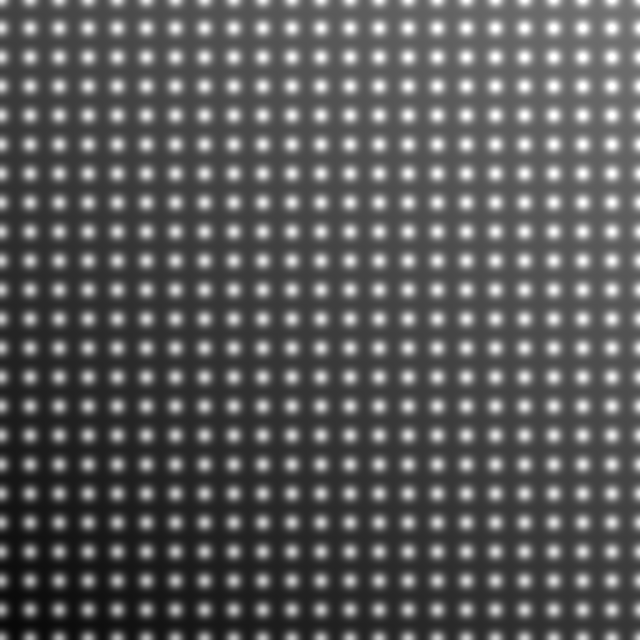
Write a Shadertoy shader that draws this pattern.

```glsl
// A square grid of soft glowing dots over a diagonal grey ramp.
// Each dot is a Gaussian spot plus a faint cosine halo; the ramp brightens
// from the lower left to the upper right and is added to the dots.

const float TAU = 6.2831853;
const float REPEATS = 22.0;             // cells across and down
const vec2 GRID_SHIFT = vec2(0.035);    // dot offset, in cells
const float HALF_RADIUS = 0.205;        // radius at half brightness, in cells
const float SPOT_GAIN = 0.58;
const float HALO_GAIN = 0.06;
const float RAMP_BASE = 0.02;           // grey at the lower left
const vec2 RAMP_RISE = vec2(0.19, 0.24); // added grey across and up

// Gaussian falloff that reaches one half at HALF_RADIUS
float softSpot(vec2 p) {
    return exp2(-dot(p, p) / (HALF_RADIUS * HALF_RADIUS));
}

// Wide glow that fades to zero on the cell borders
float halo(vec2 p) {
    vec2 wave = 0.5 + 0.5 * cos(TAU * p);
    return wave.x * wave.y;
}

void mainImage(out vec4 fragColor, in vec2 fragCoord) {
    vec2 uv = fragCoord / iResolution.xy;

    // Cell coordinates centred on each dot
    vec2 cell = fract(uv * REPEATS - GRID_SHIFT + 0.5) - 0.5;

    // Ramp plus dots
    float grey = RAMP_BASE + dot(uv, RAMP_RISE);
    grey += SPOT_GAIN * softSpot(cell) + HALO_GAIN * halo(cell);

    fragColor = vec4(vec3(clamp(grey, 0.0, 1.0)), 1.0);
}
```
